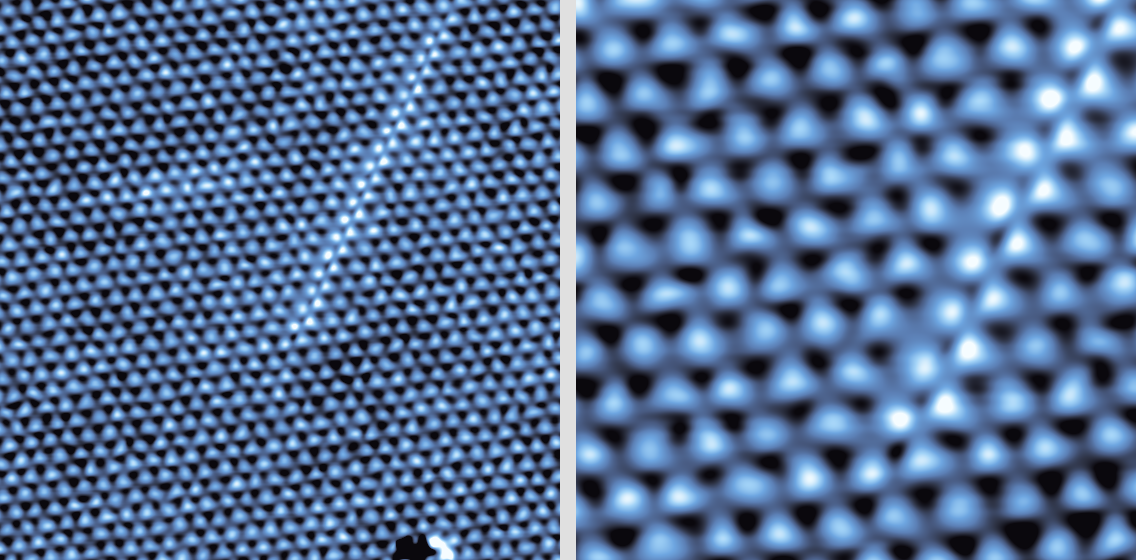
Left: the whole. Right: its middle third, enlarged.
This texture is drawn by a Shadertoy shader. Its source:

```glsl
// Atomic-scale scan of a hexagonal crystal: three plane waves build a height field,
// noise roughens it atom by atom, and two glowing seams plus a pit and a bright
// adsorbate disturb it. A seven-stop colour ramp then turns height into blue tones.

const vec2 STEP_A = vec2(0.0358, 0.0046);      // lattice vector along a row
const vec2 STEP_B = vec2(-0.0150, -0.0319);    // lattice vector along the long seam
const vec2 SEAM_CENTER = vec2(0.666, 0.692);
const vec2 STREAK_CENTER = vec2(0.322, 0.667);
const vec2 STREAK_SIZE = vec2(0.095, 0.019);
const vec2 PIT_CENTER = vec2(0.735, 0.018);
const vec2 BLOB_CENTER = vec2(0.796, 0.016);
const float TRIAD_PHASE = 0.34;    // makes one hollow dark and the other a soft bridge
const float PINCH = 0.70;          // how far the seam pulls its two columns together
const float PINCH_WIDTH = 0.013;
const float SEAM_WIDTH = 0.020;
const float SEAM_GLOW = 1.45;
const float STREAK_GLOW = 1.25;
const float JITTER = 0.20;         // atom displacement, in lattice cells
const float ATOM_VARIATION = 1.0;  // height difference between atoms
const float GRAIN = 0.55;
const float TAU = 6.2831853;

const vec3 TONES[7] = vec3[7](
    vec3(0.04, 0.03, 0.05), vec3(0.18, 0.20, 0.27), vec3(0.28, 0.35, 0.50),
    vec3(0.36, 0.50, 0.71), vec3(0.43, 0.65, 0.88), vec3(0.64, 0.83, 0.97),
    vec3(0.96, 0.99, 1.00));
const float LEVELS[7] = float[7](-1.75, -1.02, -0.38, 0.45, 1.70, 2.85, 3.9);

float hash(vec2 p) {
    return fract(sin(dot(p, vec2(127.1, 311.7))) * 43758.5453);
}

// Smooth value noise, centred on zero
float noise(vec2 p) {
    vec2 i = floor(p), f = fract(p);
    f = f * f * (3.0 - 2.0 * f);
    float low = mix(hash(i), hash(i + vec2(1, 0)), f.x);
    float high = mix(hash(i + vec2(0, 1)), hash(i + vec2(1, 1)), f.x);
    return mix(low, high, f.y) - 0.5;
}

float gauss(vec2 v) {
    return exp(-0.5 * dot(v, v));
}

// Coordinates of v along an axis and across it
vec2 alongAcross(vec2 v, vec2 axis) {
    vec2 n = normalize(axis);
    return vec2(dot(v, n), dot(v, vec2(-n.y, n.x)));
}

// Height of the crystal at lattice position c; atoms sit on the integers
float crystal(vec2 c, float stretch) {
    vec2 a = TAU * c;
    return (1.0 - stretch) * cos(a.x + TRIAD_PHASE)
         + (1.0 + 0.5 * stretch) * (cos(TRIAD_PHASE - a.y) + cos(a.y - a.x + TRIAD_PHASE));
}

vec3 ramp(float h) {
    vec3 color = TONES[0];
    for (int i = 1; i < 7; i++)
        color = mix(color, TONES[i], clamp((h - LEVELS[i - 1]) / (LEVELS[i] - LEVELS[i - 1]), 0.0, 1.0));
    return color;
}

void mainImage(out vec4 fragColor, in vec2 fragCoord) {
    vec2 p = fragCoord / iResolution.xy;

    // Long seam: fades at both ends and pinches the neighbouring columns
    vec2 seam = alongAcross(p - SEAM_CENTER, STEP_B);
    float seamFade = smoothstep(-0.40, -0.24, seam.x) * (1.0 - smoothstep(0.22, 0.47, seam.x));
    vec2 across = normalize(vec2(-STEP_B.y, STEP_B.x));
    float pull = PINCH * seamFade * seam.y * gauss(vec2(seam.y / PINCH_WIDTH, 0.0));
    vec2 q = p + across * pull;

    // Lattice coordinates with slight disorder
    vec2 c = inverse(mat2(STEP_A, STEP_B)) * (q - SEAM_CENTER) + 0.5;
    vec2 wobble = vec2(noise(c * 1.3 + 17.0), noise(c * 1.3 + 53.0));
    float order = 1.0 - 0.6 * seamFade * gauss(vec2(seam.y / SEAM_WIDTH, 0.0));
    float h = crystal(c + JITTER * order * wobble, mix(0.10, 0.28, p.y));

    // Variation between atoms, fine grain, scan lines and broad shading
    h *= 1.0 + 0.3 * noise(c + 91.0);
    h += ATOM_VARIATION * noise(c + 7.0) + GRAIN * noise(c * 2.7 + 31.0);
    h += 0.25 * noise(vec2(p.x * 12.0, p.y * 260.0)) + 0.5 * noise(p * 5.0 + 3.0);
    h += 0.12 - 0.25 * p.y;

    // Glow of the seam, with a wide faint halo, and of the short streak
    float halo = 0.25 * gauss(vec2(seam.y / (2.0 * SEAM_WIDTH), 0.0));
    h += SEAM_GLOW * seamFade * (halo + 0.85 * gauss(vec2(seam.y / (0.7 * SEAM_WIDTH), 0.0)));
    h += STREAK_GLOW * gauss(alongAcross(p - STREAK_CENTER, STEP_A) / STREAK_SIZE);

    // Pit and adsorbate with ragged rims
    vec2 ragged = p + 0.016 * vec2(noise(p * 70.0), noise(p * 70.0 + 40.0));
    float pit = length((ragged - PIT_CENTER) / vec2(0.036, 0.021));
    h -= 5.5 * (1.0 - smoothstep(0.6, 1.3, pit));
    vec2 blob = alongAcross(ragged - BLOB_CENTER, vec2(-0.5, 1.0));
    h += 4.5 * gauss(blob / vec2(0.018, 0.010));
    h += 2.0 * gauss((ragged - BLOB_CENTER - vec2(-0.018, 0.017)) / vec2(0.016, 0.009));

    fragColor = vec4(ramp(h), 1.0);
}
```
